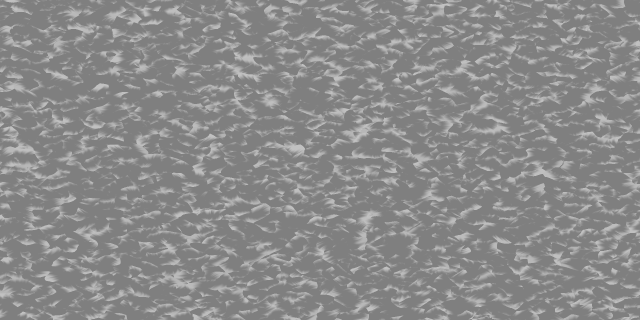
This texture is drawn by a WebGL 2 fragment shader. Its source:

```glsl
#version 300 es
precision highp float;
// Grey surface of small overlapping flakes with pale, streaky, one-sided edges.

uniform vec2 u_resolution;
out vec4 fragColor;

const vec3  BASE_COLOR   = vec3(0.498);
const vec3  PALE_COLOR   = vec3(0.735);
const vec2  FLAKE_SIZE   = vec2(0.050, 0.027); // in canvas heights
const float JITTER       = 1.0;
const float SLANT_BACK   = 0.24;  // shear of each flake layer
const float SLANT_FRONT  = -0.10;
const float WARP         = 0.15;  // bending of flake borders
const float TILT         = 1.25;  // spread of fade directions, radians
const float FADE_START   = 0.16;  // distance from flake centre where paleness begins
const float FADE_WIDTH   = 0.56;
const float STREAK_COUNT = 6.5;   // streaks per flake width
const float STREAK_DEPTH = 0.55;
const float COVER_SHARE  = 0.35;  // share of front flakes that hide the back layer
const int   SAMPLES      = 3;     // antialiasing grid per axis

vec3 hash3(vec2 p) {
    vec3 h = fract(p.xyx * vec3(0.1031, 0.1030, 0.0973));
    h += dot(h, h.yxz + 33.33);
    return fract((h.xxy + h.yzz) * h.zyx);
}

float noise1(float x, float seed) {
    float cell = floor(x);
    float f = fract(x);
    float a = hash3(vec2(cell, seed)).x;
    float b = hash3(vec2(cell + 1.0, seed)).x;
    return mix(a, b, f * f * (3.0 - 2.0 * f));
}

// Layered sines that curve the straight cell borders
vec2 bend(vec2 q) {
    q += WARP * sin(q.yx * vec2(2.3, 1.9) + vec2(0.4, 2.1));
    q += WARP * 0.6 * sin(q.yx * vec2(4.1, 4.7) + q * 1.3);
    return q;
}

// One layer of cellular flakes: x = paleness, y = 1 where it hides what lies behind
vec2 flakeLayer(vec2 p, float slant, float seed) {
    vec2 q = p / FLAKE_SIZE;
    q.y -= slant * q.x;
    q = bend(q + seed);

    // Nearest flake centre
    vec2 home = floor(q);
    vec2 offset = vec2(0.0);
    vec2 id = home;
    float nearest = 1e3;
    for (int j = -1; j <= 1; j++) {
        for (int i = -1; i <= 1; i++) {
            vec2 cell = home + vec2(i, j);
            vec2 site = cell + 0.5 + JITTER * (hash3(cell + seed).xy - 0.5);
            vec2 d = q - site;
            float dist = dot(d, d);
            if (dist < nearest) {
                nearest = dist;
                offset = d;
                id = cell;
            }
        }
    }

    // Fade from the hard border inward, broken by fanned streaks
    vec3 rnd = hash3(id + seed + 57.0);
    float angle = (rnd.x - 0.5) * 2.0 * TILT;
    vec2 dir = vec2(sin(angle), cos(angle)) * (rnd.y < 0.5 ? -1.0 : 1.0);
    float along = dot(offset, dir);
    float across = dot(offset, vec2(dir.y, -dir.x));
    float fan = across * 1.6 / (1.6 + along);
    float streakSeed = floor(rnd.z * 400.0);
    float streak = 0.65 * noise1(fan * STREAK_COUNT + 40.0, streakSeed)
                 + 0.35 * noise1(fan * STREAK_COUNT * 2.2 + 90.0, streakSeed);
    float reach = along + STREAK_DEPTH * (streak - 0.5) - FADE_START;
    float pale = smoothstep(0.0, FADE_WIDTH, reach) * mix(0.85, 1.1, rnd.z);
    float cover = step(fract(rnd.y * 16.0), COVER_SHARE);
    return vec2(pale, cover);
}

void main() {
    float pale = 0.0;
    for (int j = 0; j < SAMPLES; j++) {
        for (int i = 0; i < SAMPLES; i++) {
            vec2 shift = (vec2(i, j) + 0.5) / float(SAMPLES) - 0.5;
            vec2 p = (gl_FragCoord.xy + shift) / u_resolution.y;
            vec2 back = flakeLayer(p, SLANT_BACK, 11.0);
            vec2 front = flakeLayer(p, SLANT_FRONT, 83.0);
            pale += max(back.x * (1.0 - front.y), front.x);
        }
    }
    pale /= float(SAMPLES * SAMPLES);
    fragColor = vec4(mix(BASE_COLOR, PALE_COLOR, pale), 1.0);
}
```
